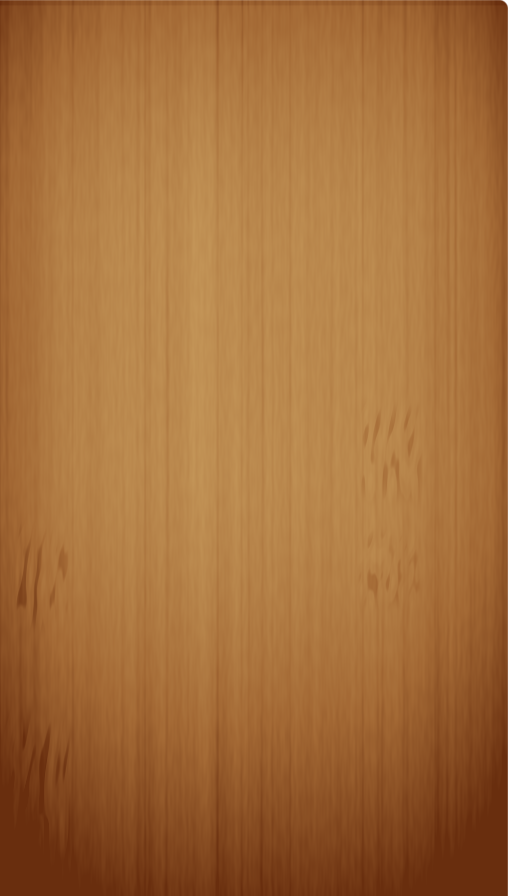
A Shadertoy shader for this texture:

```glsl
// Warm upright timber boards, lit near the middle and burnt towards the rim.
// Stretched gradient noise makes the grain, a loop scatters thin dark veins,
// and thresholded, bent noise cuts slanted flecks into a few soft patches.

const vec3 HONEY = vec3(0.745, 0.555, 0.320);
const vec3 AMBER = vec3(0.640, 0.410, 0.205);
const vec3 BURNT = vec3(0.430, 0.200, 0.068);
const vec2 LIGHT_BAND = vec2(0.50, 0.70);   // heights between which no shade falls
const float BOTTOM_SHADE = 0.95;
const float TOP_SHADE = 0.42;
const float SIDE_SHADE = 0.52;
const float BOARD_COUNT = 7.0;
const float BOARD_CONTRAST = 0.07;
const float GRAIN_CONTRAST = 0.16;
const float PORE_CONTRAST = 0.07;
const int VEIN_COUNT = 44;
const float VEIN_DEPTH = 0.17;
const float FLECK_DEPTH = 0.24;
const float RIM_HEIGHT = 0.006;
const float CORNER_RADIUS = 0.010;

// Fleck patches: centre x, centre y, half width, half height
const vec4 PATCHES[4] = vec4[4](
    vec4(0.765, 0.365, 0.065, 0.050), vec4(0.770, 0.495, 0.065, 0.065),
    vec4(0.075, 0.120, 0.070, 0.100), vec4(0.080, 0.355, 0.060, 0.070));

float hash(vec2 cell) {
    uvec2 q = uvec2(ivec2(cell)) * uvec2(1597334677u, 3812015801u);
    uint n = (q.x ^ q.y) * 1597334677u;
    n = (n ^ (n >> 15u)) * 2246822519u;
    return float((n ^ (n >> 13u)) >> 8u) / 16777216.0;
}

float cornerSlope(vec2 cell, vec2 offset) {
    float angle = 6.28318 * hash(cell);
    return dot(vec2(cos(angle), sin(angle)), offset);
}

float gradientNoise(vec2 p) {
    vec2 i = floor(p), f = p - i;
    vec2 u = f * f * f * (f * (f * 6.0 - 15.0) + 10.0);
    vec2 e = vec2(1.0, 0.0);
    float low = mix(cornerSlope(i, f), cornerSlope(i + e, f - e), u.x);
    float high = mix(cornerSlope(i + e.yx, f - e.yx), cornerSlope(i + 1.0, f - 1.0), u.x);
    return mix(low, high, u.y);
}

// Shade of the lighting: 0 in the bright middle, about 1 at the burnt rim
float rimShade(vec2 uv) {
    float below = max(0.0, (LIGHT_BAND.x - uv.y) / LIGHT_BAND.x);
    float above = max(0.0, (uv.y - LIGHT_BAND.y) / (1.0 - LIGHT_BAND.y));
    float side = abs(2.0 * uv.x - 1.0);
    return BOTTOM_SHADE * pow(below, 1.7) + TOP_SHADE * above * above
         + SIDE_SHADE * side * side * side;
}

float boards(vec2 uv, float pixel) {
    float x = uv.x * BOARD_COUNT;
    float i = floor(x), f = x - i;
    float seam = 1.0 - smoothstep(0.0, 0.012 + BOARD_COUNT * pixel, min(f, 1.0 - f));
    return BOARD_CONTRAST * (hash(vec2(i, 71.0)) - 0.5) + 0.08 * seam;
}

float grain(vec2 uv) {
    float broad = gradientNoise(vec2(uv.x * 26.0, uv.y * 0.8));
    float fine = gradientNoise(vec2(uv.x * 85.0 + 9.0, uv.y * 1.6 + 5.0));
    float pores = gradientNoise(vec2(uv.x * 190.0, uv.y * 42.0));
    return GRAIN_CONTRAST * (0.6 * broad + 0.5 * fine) + PORE_CONTRAST * pores;
}

float veins(vec2 uv, float pixel) {
    float depth = 0.0;
    for (int k = 0; k < VEIN_COUNT; k++) {
        float id = float(k);
        float wander = 0.004 * gradientNoise(vec2(id * 3.7, uv.y * 1.5));
        float x = (id + hash(vec2(id, 11.0))) / float(VEIN_COUNT) + wander;
        float width = mix(0.0012, 0.0035, hash(vec2(id, 23.0))) + 0.5 * pixel;
        float fade = 0.55 + 0.9 * gradientNoise(vec2(id * 5.3, uv.y * 2.5 + 3.0));
        float d = (uv.x - x) / width;
        depth += exp(-d * d) * hash(vec2(id, 37.0)) * clamp(fade, 0.0, 1.0);
    }
    return VEIN_DEPTH * depth;
}

float flecks(vec2 uv) {
    float depth = 0.0;
    for (int k = 0; k < 4; k++) {
        vec4 patchBox = PATCHES[k];
        vec2 q = (uv - patchBox.xy) / patchBox.zw;
        float mask = (1.0 - smoothstep(0.75, 1.0, abs(q.x))) * (1.0 - smoothstep(0.4, 1.0, abs(q.y)));
        float bend = 0.22 * q.y + 0.12 * q.y * q.y;
        vec2 p = vec2((q.x - bend) * 4.6, q.y * 1.7) + 17.0 * float(k + 1);
        float stroke = gradientNoise(p);
        depth += mask * (smoothstep(0.10, 0.34, stroke) - 0.25 * smoothstep(0.10, 0.40, -stroke));
    }
    return FLECK_DEPTH * depth;
}

void mainImage(out vec4 fragColor, in vec2 fragCoord) {
    vec2 uv = fragCoord / iResolution.xy;
    vec2 pixel = 1.0 / iResolution.xy;

    float shade = rimShade(uv) + boards(uv, pixel.x) + grain(uv) + veins(uv, pixel.x) + flecks(uv);
    shade += 0.10 * smoothstep(-pixel.y, pixel.y, uv.y - 1.0 + RIM_HEIGHT);
    shade = clamp(shade, -0.08, 1.05);
    vec3 wood = shade < 0.45 ? mix(HONEY, AMBER, shade / 0.45)
                             : mix(AMBER, BURNT, (shade - 0.45) / 0.55);

    // Rounded upper right corner
    vec2 p = vec2((uv.x - 1.0) * iResolution.x / iResolution.y, uv.y - 1.0) + CORNER_RADIUS;
    float outside = smoothstep(-pixel.y, pixel.y, length(max(p, 0.0)) - CORNER_RADIUS);
    fragColor = vec4(mix(wood, vec3(1.0), outside), 1.0);
}
```
